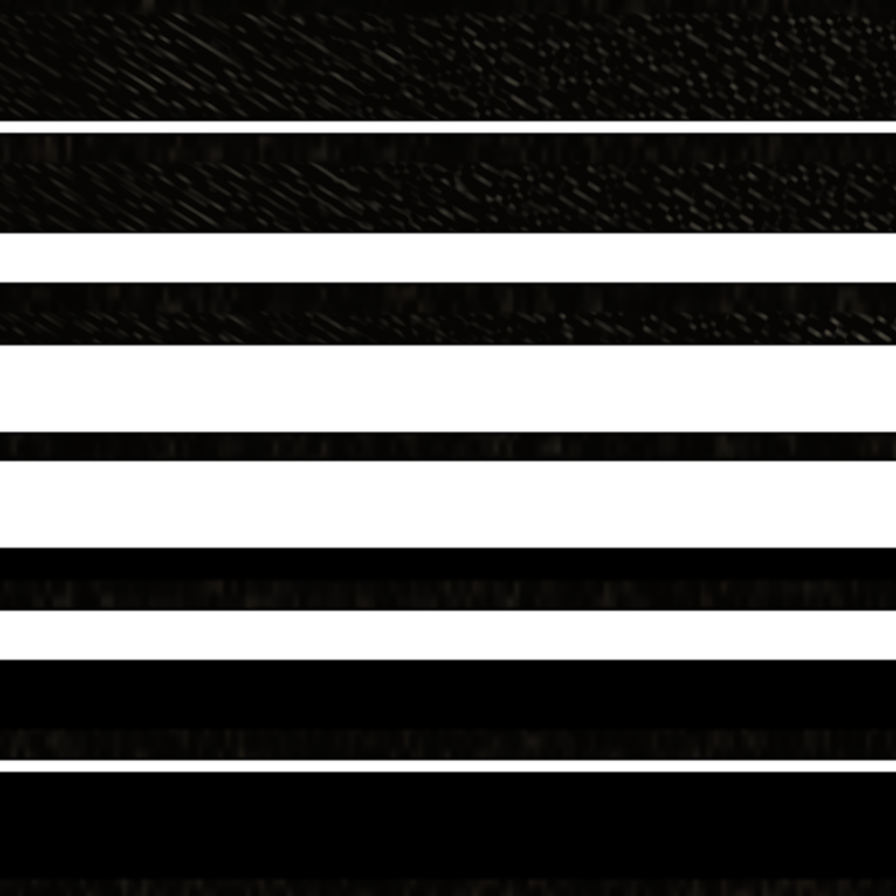
Give the GLSL for this pattern, as a WebGL 2 fragment shader.

```glsl
#version 300 es
precision highp float;
// White horizontal bars, mirrored about a middle line and thinning outwards,
// over near-black leather. Bars come from a loop of 1D distances; the leather
// is embossed value noise above, plain black with worn strips below.

uniform vec2 u_resolution;
out vec4 fragColor;

const float MIDDLE = 0.5016;        // height of the mirror line
const float FIRST_BAR = 0.0646;     // mirror line to the first bar centre
const float BAR_STEP = 0.146;       // spacing of bar centres
const float FIRST_HALF = 0.0484;    // half height of the first bar
const float HALF_STEP = 0.02096;    // loss of half height per bar
const float EDGE_SOFT = 0.0019;     // half width of the bar edge blur
const float HALO = 0.006;           // dark rim beside each bar
const float STRIP = 0.034;          // height of the worn strips
const float STRIP_SOFT = 0.004;
const float GRAIN_GAIN = 0.36;
const float STREAK_GAIN = 0.11;
const vec3 LEATHER = vec3(0.027, 0.025, 0.018);
const vec3 SHEEN = vec3(1.0, 0.95, 0.82);
const vec3 RUST = vec3(1.0, 0.78, 0.60);

float hash(ivec2 cell) {
    uvec2 q = uvec2(cell) * uvec2(1597u, 3812u) + 77u;
    uint h = (q.x ^ (q.y << 7)) * 2741u + q.y;
    h = (h ^ (h >> 13)) * 40503u;
    h = (h ^ (h >> 11)) * 27449u;
    h ^= h >> 15;
    return float(h & 65535u) / 65535.0;
}

float noise(vec2 p) {
    ivec2 i = ivec2(floor(p));
    vec2 f = fract(p);
    f = f * f * (3.0 - 2.0 * f);
    float low = mix(hash(i), hash(i + ivec2(1, 0)), f.x);
    float high = mix(hash(i + ivec2(0, 1)), hash(i + ivec2(1, 1)), f.x);
    return mix(low, high, f.y);
}

// Height of the hide: slanted creases at the left, rounder pebbles at the right
float hide(vec2 p) {
    vec2 along = vec2(0.85, -0.53);
    vec2 across = vec2(0.53, 0.85);
    vec2 q = vec2(dot(p, along), dot(p, across));
    float creases = noise(q * vec2(60.0, 165.0));
    float pebbles = noise(q * vec2(115.0, 135.0) + 31.0);
    return mix(creases, pebbles, smoothstep(0.15, 0.75, p.x));
}

// Light caught by the slopes of the hide
float grain(vec2 p) {
    float slope = hide(p) - hide(p + vec2(0.0025, 0.0030));
    float patches = 0.55 + 0.7 * noise(p * 13.0);
    float fade = 0.4 + 0.6 * smoothstep(0.0, 0.22, p.x);
    return max(slope, 0.0) * patches * fade;
}

// Faint upright smears
float streaks(vec2 p) {
    float wide = noise(p * vec2(42.0, 14.0) + 9.0);
    float fine = noise(p * vec2(130.0, 58.0) + 53.0);
    return wide * fine * fine;
}

void main() {
    vec2 p = gl_FragCoord.xy / u_resolution;
    float fromMiddle = abs(p.y - MIDDLE);
    float soft = max(EDGE_SOFT, 0.6 / u_resolution.y);

    // Bars and the strips along their inner edges
    float barDistance = 1.0;
    float strip = 0.0;
    for (int k = 0; k < 4; k++) {
        float centre = FIRST_BAR + BAR_STEP * float(k);
        float halfHeight = FIRST_HALF - HALF_STEP * float(k);
        barDistance = min(barDistance, abs(fromMiddle - centre) - halfHeight);
        float inner = centre - halfHeight;
        float stripDistance = abs(fromMiddle - inner + 0.5 * STRIP) - 0.5 * STRIP;
        strip = max(strip, 1.0 - smoothstep(-STRIP_SOFT, STRIP_SOFT, stripDistance));
    }

    // Leather in the upper half, black in the lower half
    float upper = step(MIDDLE, p.y);
    vec3 worn = LEATHER * 0.65 + STREAK_GAIN * streaks(p)
        * mix(SHEEN, RUST, noise(p * vec2(30.0, 12.0) + 71.0));
    vec3 grained = upper * (LEATHER * 0.8 + GRAIN_GAIN * grain(p) * SHEEN);
    vec3 colour = mix(grained, worn, strip);
    colour *= smoothstep(0.0, HALO, barDistance);

    // Bars on top
    float bar = 1.0 - smoothstep(-soft, soft, barDistance);
    fragColor = vec4(mix(colour, vec3(1.0), bar), 1.0);
}
```
